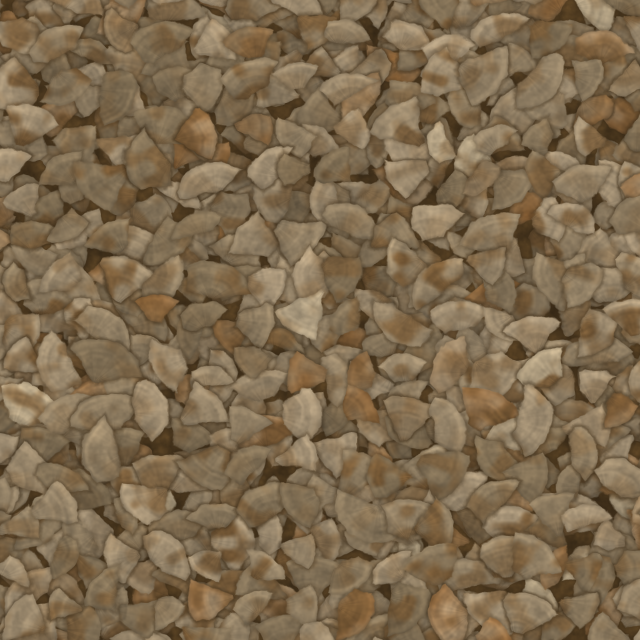
A WebGL 2 fragment shader for this texture:

```glsl
#version 300 es
precision highp float;

uniform vec2 u_resolution;
out vec4 fragColor;

#define CELLS 13.5
#define LAYERS 4
#define EDGE_SOFTNESS 0.024
#define SHADOW_WIDTH 0.11
#define SHADOW_DEPTH 0.68
#define ROUGHNESS 0.17
#define GAP_COLOR vec3(0.25, 0.185, 0.10)
#define DARK_WOOD vec3(0.475, 0.41, 0.31)
#define LIGHT_WOOD vec3(0.625, 0.555, 0.45)
#define HEART_WOOD vec3(0.43, 0.32, 0.19)
#define ORANGE_WOOD vec3(0.54, 0.37, 0.20)
#define PALE_WOOD vec3(0.70, 0.635, 0.52)

vec4 hash4(vec2 p) {
    vec4 q = fract(p.xyxy * vec4(0.1031, 0.1030, 0.0973, 0.1099));
    q += dot(q, q.wzxy + 33.33);
    return fract((q.xxyz + q.yzzw) * q.zywx);
}

float valueNoise(vec2 p) {
    vec2 i = floor(p), f = fract(p);
    f = f * f * (3.0 - 2.0 * f);
    float low = mix(hash4(i).x, hash4(i + vec2(1, 0)).x, f.x);
    float high = mix(hash4(i + vec2(0, 1)).x, hash4(i + vec2(1, 1)).x, f.x);
    return mix(low, high, f.y);
}

float fbm(vec2 p) {
    float sum = 0.0, weight = 0.5;
    for (int i = 0; i < 4; i++) {
        sum += weight * valueNoise(p);
        p = mat2(1.6, 1.2, -1.2, 1.6) * p + 7.3;
        weight *= 0.5;
    }
    return sum / 0.9375;
}

// Split log end: a sector around the pith, with its tip and one side cut off
float wedgeDistance(vec2 q, float halfAngle, float radius, vec4 shape) {
    float sides = abs(q.y) * cos(halfAngle) - q.x * sin(halfAngle);
    float arc = length(q) - radius;
    float tip = 0.3 * shape.y * radius - q.x + 0.4 * (shape.z - 0.5) * q.y;
    float flank = q.y + 0.3 * (shape.w - 0.5) * q.x - mix(0.35, 0.9, shape.z) * radius;
    return max(max(sides, arc), max(tip, flank));
}

// Wood of one log end, with rings, cracks, stained heart and pale rim
vec3 woodColor(vec2 q, float radius, vec4 tone, float grain) {
    float r = length(q);
    float angle = atan(q.y, q.x);
    vec2 seed = tone.xy * 91.0;

    vec3 wood = mix(DARK_WOOD, LIGHT_WOOD, tone.x);
    float patches = valueNoise(q * 3.2 + seed);
    wood = mix(wood, ORANGE_WOOD, smoothstep(0.86, 0.96, tone.y) * mix(0.2, 1.0, patches));
    wood = mix(wood, PALE_WOOD, 0.8 * smoothstep(0.95, 0.98, tone.z));

    float heart = smoothstep(0.4, 0.95, patches + 0.4 - 0.5 * r / radius + 0.3 * (grain - 0.5));
    wood = mix(wood, HEART_WOOD, heart * mix(0.15, 1.0, tone.w));

    float rim = smoothstep(0.24, 0.06, radius - r);
    float rings = valueNoise(vec2(r * 15.0 + grain * 1.5, angle * 0.8) + seed);
    float cracks = valueNoise(vec2(angle * 11.0, r * 2.0) + seed);
    float light = 1.0 + 0.08 * rim + 0.12 * (rings - 0.5) + 0.07 * (cracks - 0.5);
    return wood * light;
}

void main() {
    vec2 uv = gl_FragCoord.xy / u_resolution.y;
    float pixel = CELLS / u_resolution.y;
    float soft = max(EDGE_SOFTNESS, 0.7 * pixel);
    float grain = fbm(uv * CELLS * 3.5);
    float fine = valueNoise(uv * 190.0);

    vec3 color = GAP_COLOR * (0.8 + 0.6 * grain);

    // Paint the pile from the back layer to the front
    for (int layer = 0; layer < LAYERS; layer++) {
        float depth = float(layer);
        vec2 p = uv * CELLS + vec2(0.37, 0.61) * depth;
        vec2 cell = floor(p);
        float layerLight = mix(0.88, 1.03, depth / float(LAYERS - 1));

        for (int y = 1; y >= -1; y--)
        for (int x = -1; x <= 1; x++) {
            vec2 id = cell + vec2(x, y);
            vec2 key = id + 57.0 * depth + 11.0;
            vec4 place = hash4(key);
            vec4 shape = hash4(key + 131.7);
            vec4 tone = hash4(key + 263.1);

            vec2 local = p - id - 0.5 - 0.6 * (place.xy - 0.5);
            local.y *= 1.12;
            float turn = 1.57 + 5.2 * (place.z - 0.5);
            vec2 axis = vec2(cos(turn), sin(turn));
            float halfAngle = mix(0.45, 1.3, shape.x);
            float radius = mix(1.2, 0.84, shape.x) * mix(0.68, 1.08, place.w);
            vec2 q = vec2(dot(local, axis), dot(local, vec2(-axis.y, axis.x)));
            q.x += 0.56 * radius;

            float d = wedgeDistance(q, halfAngle, radius, shape);
            d += ROUGHNESS * (grain - 0.5);
            if (d > SHADOW_WIDTH) continue;

            // Some crevices are deep, others nearly closed
            float shadow = 1.0 - smoothstep(-0.02, SHADOW_WIDTH, d);
            color = mix(color, GAP_COLOR, SHADOW_DEPTH * shadow * mix(0.25, 1.0, shape.w));

            vec3 wood = woodColor(q, radius, tone, grain) * layerLight;
            wood *= 0.9 + 0.1 * smoothstep(0.0, 0.09, -d);
            wood *= 1.0 + 0.14 * clamp(local.y, -0.6, 0.6);
            color = mix(color, wood, 1.0 - smoothstep(-soft, soft, d));
        }
    }

    // Weathered surface
    color *= 1.0 + 0.30 * (grain - 0.5) + 0.08 * (fine - 0.5);
    fragColor = vec4(clamp(color, 0.0, 1.0), 1.0);
}
```
